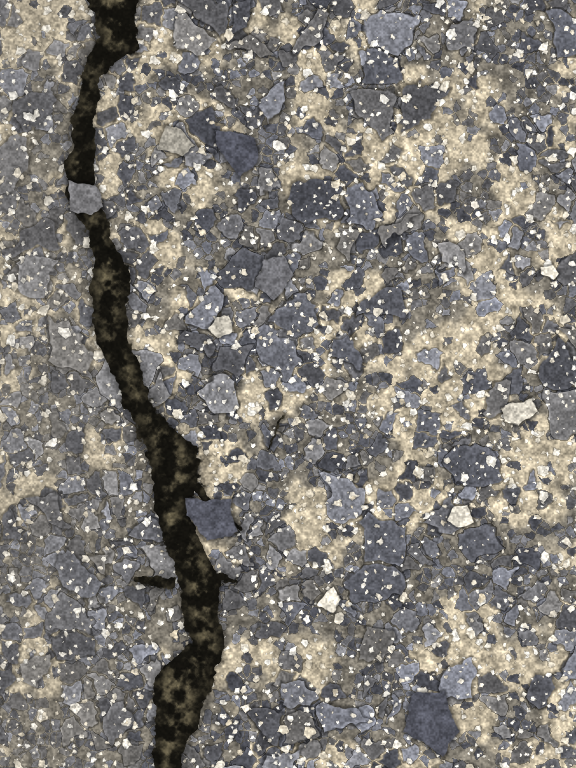
Reproduce this texture procedurally as a WebGL 2 fragment shader.

```glsl
#version 300 es
precision highp float;
// Cracked asphalt: layers of angular Voronoi stones over pale, sandy mortar,
// scattered bright mineral flecks, and a jagged tapering crack whose
// floor is filled with dark olive rubble.
uniform vec2 u_resolution;
out vec4 fragColor;

#define COARSE_STONES 15.0
#define MEDIUM_STONES 29.0
#define FINE_STONES 60.0
#define FLECK_GRID 43.0
#define FLECK_CHANCE 0.36
#define CRACK_JAG 0.022
#define GRAIN 0.30
#define STONE_DARK vec3(0.27, 0.275, 0.30)
#define STONE_LIGHT vec3(0.53, 0.54, 0.58)
#define MORTAR vec3(0.47, 0.45, 0.41)
#define SAND vec3(0.78, 0.73, 0.63)
#define CHALK vec3(0.94, 0.93, 0.90)

const int CRACK_POINTS = 15;
// Crack centre line from top to bottom: x, y, half width
const vec3 crackPath[CRACK_POINTS] = vec3[](
  vec3(.194, 1.342, .042), vec3(.205, 1.267, .036), vec3(.158, 1.203, .015),
  vec3(.144, 1.099, .022), vec3(.140, 1.003, .026), vec3(.174, .925, .019),
  vec3(.191, .844, .034), vec3(.196, .743, .025), vec3(.257, .604, .020),
  vec3(.306, .526, .046), vec3(.292, .444, .026), vec3(.344, .318, .034),
  vec3(.356, .214, .028), vec3(.313, .132, .046), vec3(.288, -.007, .018));

const int BIG_CHUNKS = 11;
// Prominent stones: x, y, radius, brightness
const vec4 bigChunks[BIG_CHUNKS] = vec4[](
  vec4(.148, .986, .031, .46), vec4(.361, .439, .041, .34), vec4(.385, .769, .018, .74),
  vec4(.417, 1.073, .037, .31), vec4(.304, 1.094, .025, .60), vec4(.576, .292, .018, .88),
  vec4(.802, .439, .022, .86), vec4(.903, .618, .027, .76), vec4(.955, .865, .014, .93),
  vec4(.474, .851, .036, .44), vec4(.755, .083, .042, .33));

vec2 hash2(vec2 p) {
  vec3 q = fract(vec3(p.xyx) * vec3(.1031, .1030, .0973));
  q += dot(q, q.yzx + 33.33);
  return fract((q.xx + q.yz) * q.zy);
}

float noise(vec2 p) {
  vec2 i = floor(p), f = fract(p);
  f = f * f * (3.0 - 2.0 * f);
  return mix(mix(hash2(i).x, hash2(i + vec2(1, 0)).x, f.x),
             mix(hash2(i + vec2(0, 1)).x, hash2(i + vec2(1, 1)).x, f.x), f.y);
}

float fbm(vec2 p) {
  return 0.53 * noise(p) + 0.29 * noise(p * 2.1 + 17.0) + 0.18 * noise(p * 4.3 + 41.0);
}

vec2 warp(vec2 p) { return vec2(fbm(p), fbm(p + 73.0)) - 0.5; }

// Sandy areas are denser to the right and in the upper left corner
float sandiness(vec2 p) {
  float bias = 0.07 * smoothstep(0.35, 0.9, p.x) + 0.12 * smoothstep(0.25, 0.0, distance(p, vec2(.08, 1.3)));
  return smoothstep(0.50, 0.64, fbm(p * 11.0 + 5.0) + bias);
}

// Signed distance to an irregular five-sided stone
float chunk(vec2 d, float radius, vec2 seed) {
  float dist = -1.0;
  for (int i = 0; i < 5; i++) {
    vec2 h = hash2(seed + float(i) * 7.3);
    float a = (float(i) + 0.6 * h.x) * 1.2566;
    dist = max(dist, dot(d, vec2(cos(a), sin(a))) - radius * (0.65 + 0.55 * h.y));
  }
  return dist;
}

// One layer of Voronoi stones, each kept or dropped at random
void layStones(inout vec3 col, vec2 p, float freq, float chance, float px) {
  vec2 q = p * freq + 0.65 * warp(p * freq * 1.4) + freq;
  vec2 base = floor(q), cell = base, toSite = vec2(0);
  float nearest = 9.0, border = 9.0;
  for (int k = 0; k < 9; k++) {
    vec2 c = base + vec2(k % 3 - 1, k / 3 - 1), r = c + hash2(c) - q;
    if (dot(r, r) < nearest) { nearest = dot(r, r); toSite = r; cell = c; }
  }
  for (int k = 0; k < 25; k++) {
    vec2 c = cell + vec2(k % 5 - 2, k / 5 - 2), r = c + hash2(c) - q;
    if (c != cell) border = min(border, dot(0.5 * (toSite + r), normalize(r - toSite)));
  }
  vec2 h = hash2(cell + 91.0), g = hash2(cell + 37.0);
  vec2 site = (q + toSite - freq) / freq;
  float kept = step(h.x, chance * (1.0 - 0.75 * sandiness(site)));
  float inset = border - 0.03 - 0.12 * g.y;
  float aa = px * freq;
  vec3 stone = mix(STONE_DARK, STONE_LIGHT, h.y * h.y);
  stone = mix(stone, MORTAR * 1.1, 0.55 * g.x * g.x);
  stone *= 1.0 + 0.22 * dot(toSite, g - 0.5) + 0.14 * smoothstep(0.16, 0.0, inset);
  col *= 1.0 - 0.42 * kept * smoothstep(-0.12, 0.0, inset);
  col = mix(col, stone, kept * smoothstep(-aa, aa, inset));
}

// Small pale mineral fragments, one possible piece per grid cell
void scatterFlecks(inout vec3 col, vec2 p, float freq, float px) {
  vec2 q = p * freq + 0.35 * warp(p * freq * 2.0), base = floor(q);
  for (int k = 0; k < 9; k++) {
    vec2 c = base + vec2(k % 3 - 1, k / 3 - 1), h = hash2(c + 211.0), g = hash2(c + 157.0);
    float d = chunk(q - c - h, 0.10 + 0.27 * g.x * g.x, c);
    float shown = step(g.y, FLECK_CHANCE * (0.75 + 0.5 * sandiness(p)));
    col *= 1.0 - 0.22 * shown * smoothstep(0.14, 0.0, d);
    col = mix(col, mix(SAND, CHALK, sqrt(h.x)), shown * smoothstep(px * freq, -px * freq, d));
  }
}

// Signed distance to a segment whose half width varies along it
float taper(vec2 p, vec3 a, vec3 b) {
  vec2 ab = b.xy - a.xy;
  float t = clamp(dot(p - a.xy, ab) / dot(ab, ab), 0.0, 1.0);
  return distance(p, a.xy + ab * t) - mix(a.z, b.z, t);
}

void main() {
  vec2 p = gl_FragCoord.xy / u_resolution * vec2(1.0, 4.0 / 3.0);
  float px = 0.8 / u_resolution.x;
  float sand = sandiness(p);

  // Mortar and stones, fine to coarse
  vec3 col = mix(MORTAR, SAND, 0.85 * sand) * (0.65 + 0.7 * fbm(p * 75.0));
  layStones(col, p, FINE_STONES, 0.62, px);
  layStones(col, p + 3.1, MEDIUM_STONES, 0.60, px);
  layStones(col, p + 7.7, COARSE_STONES, 0.36, px);
  scatterFlecks(col, p, FLECK_GRID, px);
  scatterFlecks(col, p + 5.3, FLECK_GRID * 1.9, px);
  float worn = smoothstep(0.32, 0.08, p.x);
  col = mix(col, MORTAR * 1.15, 0.22 * worn);

  // Crack, side branches and a separate hairline
  vec2 j = p + CRACK_JAG * warp(p * 24.0) + 0.012 * warp(p * 75.0);
  float crack = 1.0;
  for (int i = 0; i < CRACK_POINTS - 1; i++) crack = min(crack, taper(j, crackPath[i], crackPath[i + 1]));
  crack = min(crack, taper(j, vec3(.32, .51, .012), vec3(.408, .41, .003)));
  crack = min(crack, taper(j, vec3(.34, .33, .013), vec3(.408, .325, .004)));
  crack = min(crack, taper(j, vec3(.29, .32, .010), vec3(.24, .33, .005)));
  crack = min(crack, taper(j, vec3(.49, .61, .003), vec3(.472, .55, .001)));
  float rubble = fbm(p * 48.0) + 0.3 * (fbm(p * 120.0) - 0.5);
  float open = smoothstep(0.004, 0.030, -crack);
  vec3 pit = mix(vec3(.075, .07, .055), vec3(.39, .36, .28), smoothstep(.38, .78, rubble) * (0.35 + 0.65 * open));
  col *= 1.0 - 0.28 * smoothstep(0.014, 0.0, crack);
  col = mix(col, pit, smoothstep(px, -px, crack));

  // Prominent stones, some lodged in the crack
  for (int i = 0; i < BIG_CHUNKS; i++) {
    vec4 s = bigChunks[i];
    float d = chunk(p - s.xy + 0.012 * warp(p * 45.0), s.z, s.xy * 100.0);
    vec3 tint = mix(vec3(.96, .98, 1.1), vec3(1.03, 1.0, .93), smoothstep(.3, .6, s.w));
    col *= 1.0 - 0.4 * smoothstep(0.007, 0.0, d);
    col = mix(col, s.w * tint * (0.8 + 0.4 * fbm(p * 50.0)), smoothstep(px, -px, d));
  }

  // Fine mineral grain
  col *= 1.0 + GRAIN * (noise(p * 170.0) + noise(p * 330.0) - 1.0);
  fragColor = vec4(clamp(col * 1.06, 0.0, 1.0), 1.0);
}
```
